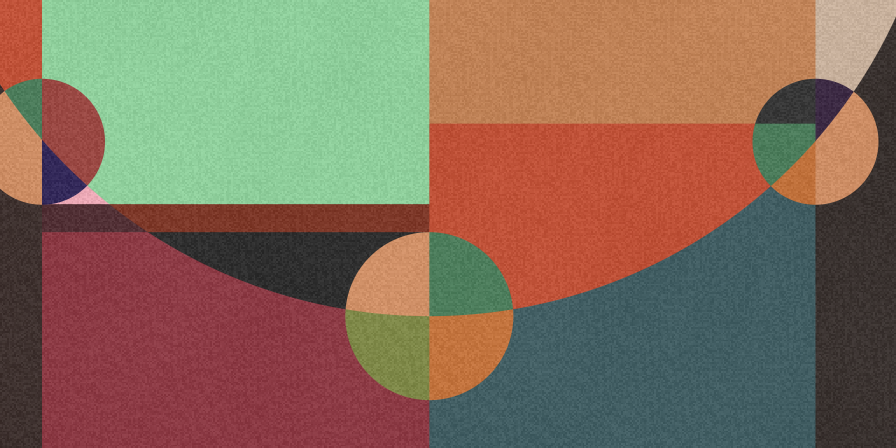
Give the GLSL for this background, as a Shadertoy shader.

```glsl
// Geometric paper collage: colour panels cut by a wide arc, with three split discs and fine grain.

const vec3 MINT     = vec3(0.56, 0.81, 0.61);
const vec3 TAN      = vec3(0.75, 0.51, 0.34);
const vec3 PEACH    = vec3(0.81, 0.56, 0.40);
const vec3 RED      = vec3(0.75, 0.32, 0.22);
const vec3 ORANGE   = vec3(0.76, 0.45, 0.24);
const vec3 CRIMSON  = vec3(0.55, 0.23, 0.27);
const vec3 MAROON   = vec3(0.60, 0.28, 0.26);
const vec3 RUST     = vec3(0.49, 0.22, 0.16);
const vec3 PLUM     = vec3(0.32, 0.19, 0.21);
const vec3 PINK     = vec3(0.92, 0.66, 0.71);
const vec3 CREAM    = vec3(0.78, 0.69, 0.61);
const vec3 GREEN    = vec3(0.30, 0.49, 0.36);
const vec3 OLIVE    = vec3(0.49, 0.53, 0.28);
const vec3 TEAL     = vec3(0.26, 0.37, 0.39);
const vec3 INDIGO   = vec3(0.20, 0.16, 0.35);
const vec3 VIOLET   = vec3(0.24, 0.17, 0.27);
const vec3 CHARCOAL = vec3(0.18, 0.18, 0.18);
const vec3 UMBER    = vec3(0.23, 0.20, 0.19);

float hash(vec2 p) {
    return fract(sin(dot(p, vec2(127.1, 311.7))) * 43758.5453);
}

float valueNoise(vec2 p) {
    vec2 cell = floor(p);
    vec2 f = fract(p);
    f = f * f * (3.0 - 2.0 * f);
    float low = mix(hash(cell), hash(cell + vec2(1.0, 0.0)), f.x);
    float high = mix(hash(cell + vec2(0.0, 1.0)), hash(cell + 1.0), f.x);
    return mix(low, high, f.y);
}

// Antialiased step: 1 where the signed distance is positive.
float cover(float dist, float pixel) {
    return clamp(dist / pixel + 0.5, 0.0, 1.0);
}

float disc(vec2 p, vec2 center, float radius, float pixel) {
    return cover(radius - length(p - center), pixel);
}

// Four colours divided by a vertical line and the arc.
vec3 quarters(vec3 leftOut, vec3 leftIn, vec3 rightOut, vec3 rightIn, float right, float inside) {
    return mix(mix(leftOut, leftIn, inside), mix(rightOut, rightIn, inside), right);
}

void mainImage(out vec4 fragColor, in vec2 fragCoord) {
    float pixel = 1.0 / iResolution.y;
    vec2 p = fragCoord * pixel;
    p.x += 1.0 - 0.5 * iResolution.x * pixel;

    // Shared cuts: three verticals, three levels and the great arc
    const float LEFT_X = 0.0938, MID_X = 0.9583, RIGHT_X = 1.8203;
    const float DISC_Y = 0.6836;
    float pastLeft = cover(p.x - LEFT_X, pixel);
    float pastMid = cover(p.x - MID_X, pixel);
    float pastRight = cover(p.x - RIGHT_X, pixel);
    float aboveBandTop = cover(p.y - 0.5443, pixel);
    float aboveBandBottom = cover(p.y - 0.4818, pixel);
    float aboveTan = cover(p.y - 0.7240, pixel);
    float inside = disc(p, vec2(MID_X, 1.4401), 1.1458, pixel);

    // Panels from left to right
    vec3 color = mix(UMBER + vec3(0.02, 0.0, 0.0), RED, inside);
    vec3 bandOut = mix(mix(CRIMSON, PLUM, aboveBandBottom), PINK, aboveBandTop);
    vec3 bandIn = mix(mix(CHARCOAL, RUST, aboveBandBottom), MINT, aboveBandTop);
    color = mix(color, mix(bandOut, bandIn, inside), pastLeft);
    color = mix(color, mix(TEAL, mix(RED, TAN, aboveTan), inside), pastMid);
    color = mix(color, mix(UMBER, CREAM, inside), pastRight);

    // Split discs on the arc
    vec3 leftDisc = quarters(PEACH, GREEN, INDIGO, MAROON, pastLeft, inside);
    vec3 midDisc = quarters(OLIVE, PEACH, ORANGE, GREEN, pastMid, inside);
    vec3 rightIn = mix(GREEN, CHARCOAL + 0.04, aboveTan);
    vec3 rightDisc = quarters(ORANGE, rightIn, PEACH, VIOLET, pastRight, inside);
    color = mix(color, leftDisc, disc(p, vec2(LEFT_X, DISC_Y), 0.1406, pixel));
    color = mix(color, midDisc, disc(p, vec2(MID_X, 0.2943), 0.1875, pixel));
    color = mix(color, rightDisc, disc(p, vec2(RIGHT_X, DISC_Y), 0.1406, pixel));

    // Paper grain and faint mottling
    float grain = hash(floor(p * 256.0)) - 0.5;
    float mottle = valueNoise(p * 5.0) + 0.5 * valueNoise(p * 24.0) - 0.75;
    color += 0.075 * grain + 0.018 * mottle;

    fragColor = vec4(clamp(color, 0.0, 1.0), 1.0);
}
```
